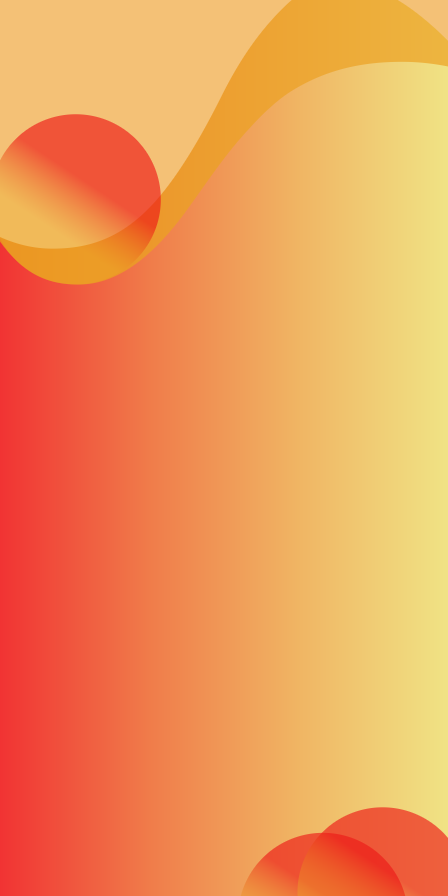
Give the GLSL for this background, as a WebGL 1 fragment shader.

```glsl
precision highp float;

uniform vec2 u_resolution;

// Canvas spans 1 unit across and 2 units up
const vec2 CANVAS = vec2(1.0, 2.0);

const vec3 TAN = vec3(0.957, 0.757, 0.463);
const vec3 BAND_LEFT = vec3(0.925, 0.540, 0.130);
const vec3 BAND_RIGHT = vec3(0.930, 0.710, 0.250);
const vec3 FIELD_RED = vec3(0.945, 0.200, 0.200);
const vec3 FIELD_CORAL = vec3(0.940, 0.485, 0.290);
const vec3 FIELD_AMBER = vec3(0.940, 0.710, 0.390);
const vec3 FIELD_YELLOW = vec3(0.940, 0.890, 0.520);

// Disc tints carry their opacity in alpha
const vec4 DISC_RED = vec4(0.93, 0.10, 0.09, 0.65);
const vec4 DISC_GOLD = vec4(0.92, 0.68, 0.14, 0.35);
const vec2 DISC_AXIS = vec2(-0.55, -0.83);
const float DISC_FADE_START = -0.045;
const float DISC_FADE_END = 0.085;
const float DISC_RADIUS = 0.190;
const vec2 DISC_TOP = vec2(0.169, 1.555);
const vec2 DISC_LOW = vec2(0.721, -0.049);
const vec2 DISC_SIDE = vec2(0.854, 0.008);

// Wave knots: x, height, slope
const vec3 BACK_0 = vec3(0.000, 1.471, -0.45);
const vec3 BACK_1 = vec3(0.117, 1.445, 0.00);
const vec3 BACK_2 = vec3(0.357, 1.5625, 1.20);
const vec3 BACK_3 = vec3(0.495, 1.7865, 2.00);
const vec3 BACK_4 = vec3(0.651, 2.000, 0.90);
const vec3 BACK_5 = vec3(0.760, 2.040, 0.00);
const vec3 BACK_6 = vec3(1.000, 1.909, -1.00);

const vec3 FRONT_0 = vec3(0.000, 1.461, -1.40);
const vec3 FRONT_1 = vec3(0.177, 1.365, 0.00);
const vec3 FRONT_2 = vec3(0.417, 1.531, 1.38);
const vec3 FRONT_3 = vec3(0.534, 1.688, 1.15);
const vec3 FRONT_4 = vec3(0.651, 1.797, 0.62);
const vec3 FRONT_5 = vec3(0.898, 1.862, 0.00);
const vec3 FRONT_6 = vec3(1.000, 1.8516, -0.20);

// Cubic Hermite height between two knots
float span(float x, vec3 a, vec3 b) {
  float w = b.x - a.x;
  float t = (x - a.x) / w;
  float s = 1.0 - t;
  return s * s * ((1.0 + 2.0 * t) * a.y + t * w * a.z)
       + t * t * ((3.0 - 2.0 * t) * b.y - s * w * b.z);
}

float backHeight(float x) {
  if (x < BACK_1.x) return span(x, BACK_0, BACK_1);
  if (x < BACK_2.x) return span(x, BACK_1, BACK_2);
  if (x < BACK_3.x) return span(x, BACK_2, BACK_3);
  if (x < BACK_4.x) return span(x, BACK_3, BACK_4);
  if (x < BACK_5.x) return span(x, BACK_4, BACK_5);
  return span(x, BACK_5, BACK_6);
}

float frontHeight(float x) {
  if (x < FRONT_1.x) return span(x, FRONT_0, FRONT_1);
  if (x < FRONT_2.x) return span(x, FRONT_1, FRONT_2);
  if (x < FRONT_3.x) return span(x, FRONT_2, FRONT_3);
  if (x < FRONT_4.x) return span(x, FRONT_3, FRONT_4);
  if (x < FRONT_5.x) return span(x, FRONT_4, FRONT_5);
  return span(x, FRONT_5, FRONT_6);
}

// Coverage of the inside of a signed distance
float cover(float dist, float pixel) {
  return clamp(0.5 - dist / pixel, 0.0, 1.0);
}

// Coverage below a curve, with the gap corrected for its slope
float below(float y, float height, float nextHeight, float pixel) {
  float slope = (nextHeight - height) / pixel;
  return cover((y - height) / sqrt(1.0 + slope * slope), pixel);
}

vec3 fieldColor(float x) {
  float t = x * 3.0;
  vec3 color = mix(FIELD_RED, FIELD_CORAL, clamp(t, 0.0, 1.0));
  color = mix(color, FIELD_AMBER, clamp(t - 1.0, 0.0, 1.0));
  return mix(color, FIELD_YELLOW, clamp(t - 2.0, 0.0, 1.0));
}

// Translucent disc fading diagonally from red to gold
vec3 addDisc(vec3 base, vec2 p, vec2 center, float pixel) {
  vec2 q = p - center;
  float fade = (dot(q, DISC_AXIS) - DISC_FADE_START) / (DISC_FADE_END - DISC_FADE_START);
  vec4 tint = mix(DISC_RED, DISC_GOLD, clamp(fade, 0.0, 1.0));
  return mix(base, tint.rgb, tint.a * cover(length(q) - DISC_RADIUS, pixel));
}

void main() {
  vec2 p = gl_FragCoord.xy / u_resolution * CANVAS;
  float pixel = CANVAS.y / u_resolution.y;

  // Waves, back to front
  float back = below(p.y, backHeight(p.x), backHeight(p.x + pixel), pixel);
  float front = below(p.y, frontHeight(p.x), frontHeight(p.x + pixel), pixel);
  vec3 color = mix(TAN, mix(BAND_LEFT, BAND_RIGHT, p.x), back);
  color = mix(color, fieldColor(p.x), front);

  // Discs
  color = addDisc(color, p, DISC_TOP, pixel);
  color = addDisc(color, p, DISC_LOW, pixel);
  color = addDisc(color, p, DISC_SIDE, pixel);

  gl_FragColor = vec4(color, 1.0);
}
```
